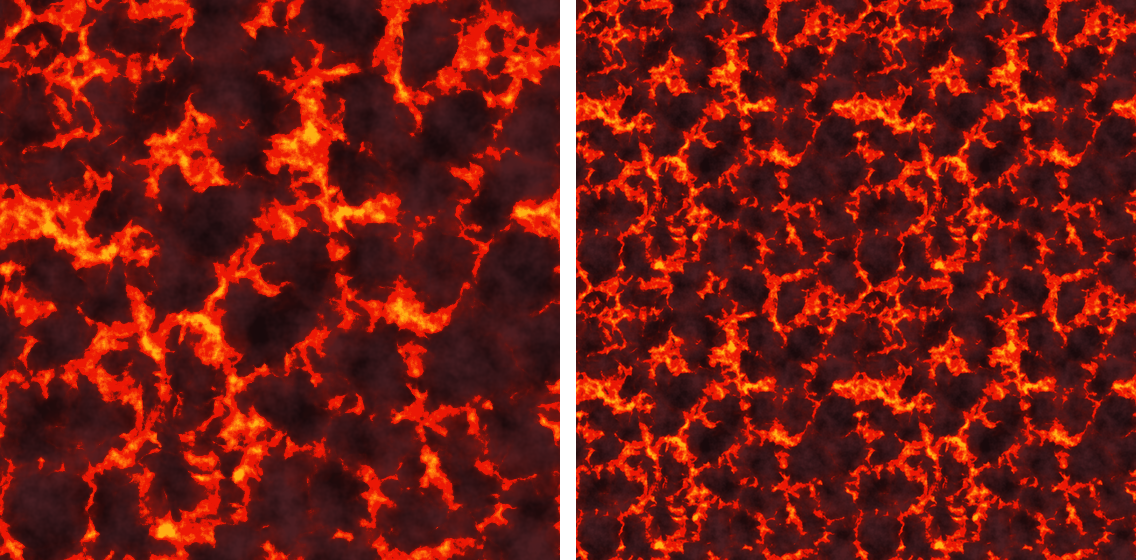
Left: one tile. Right: repeated 2 by 2.
Reproduce this texture procedurally as a WebGL 1 fragment shader.

```glsl
precision highp float;
// Cooling lava: dark smoky crust broken by scattered, spiky glowing cracks.
// Borders of large plates, thinned by borders of small shards and wrapping
// noise, give a depth below the crust edge that sets the colour. It tiles.

uniform vec2 u_resolution;

const float PLATES = 7.0;         // large crust plates across the canvas
const float SHARDS = 21.0;        // small pieces that split the cracks
const float PLATE_WEIGHT = 0.62;
const float SHARD_WEIGHT = 0.36;
const float SHARD_MEAN = 0.11;    // average depth the shards take away
const float JITTER = 0.9;         // irregularity of plates and shards
const float WARP_PERIOD = 10.0;
const float WARP_AMOUNT = 0.038;
const float PATCH_PERIOD = 6.0;   // where cracks open or close
const float PATCH_AMOUNT = 0.46;
const float GRAIN_PERIOD = 30.0;  // raggedness of crack edges
const float GRAIN_AMOUNT = 0.18;
const float SMOKE_PERIOD = 9.0;   // mottling of the crust
const float CRACK_WIDTH = 0.115;
const float EDGE_OUTER = -0.045;
const float EDGE_INNER = 0.02;
const float HALO_REACH = 0.24;    // wide faint light on the crust
const float RIM_REACH = 0.07;     // narrow light beside the melt

const vec3 CRUST_DARK = vec3(0.080, 0.035, 0.045);
const vec3 CRUST_LIGHT = vec3(0.270, 0.115, 0.135);
const vec3 EMBER = vec3(0.62, 0.07, 0.03);
const vec3 LAVA_RED = vec3(0.92, 0.09, 0.02);
const vec3 LAVA_ORANGE = vec3(0.99, 0.37, 0.04);
const vec3 LAVA_YELLOW = vec3(1.00, 0.68, 0.07);

// Two random values from 0 to 1 for a lattice point.
vec2 hash2(vec2 p) {
  vec3 q = fract(p.xyx * vec3(0.1031, 0.1030, 0.0973));
  q += dot(q, q.yzx + 33.33);
  return fract((q.xx + q.yz) * q.zy);
}

// Slope contribution of one wrapped lattice corner.
float corner(vec2 cell, vec2 offset, vec2 f, float period, float seed) {
  vec2 slope = hash2(mod(cell + offset, period) + seed) * 2.0 - 1.0;
  return dot(slope, f - offset);
}

// Signed gradient noise that wraps after "period" lattice cells.
float noise(vec2 p, float period, float seed) {
  vec2 i = floor(p);
  vec2 f = p - i;
  vec2 u = f * f * f * (f * (f * 6.0 - 15.0) + 10.0);
  float a = corner(i, vec2(0.0, 0.0), f, period, seed);
  float b = corner(i, vec2(1.0, 0.0), f, period, seed);
  float c = corner(i, vec2(0.0, 1.0), f, period, seed);
  float d = corner(i, vec2(1.0, 1.0), f, period, seed);
  return mix(mix(a, b, u.x), mix(c, d, u.x), u.y);
}

// Five wrapping octaves; gain sets the share of fine detail.
float fbm(vec2 uv, float period, float gain, float seed) {
  float sum = 0.0;
  float amplitude = 1.0;
  for (int octave = 0; octave < 5; octave++) {
    sum += amplitude * noise(uv * period, period, seed);
    amplitude *= gain;
    period *= 2.0;
    seed += 17.0;
  }
  return sum;
}

// Gap between the nearest and second nearest cell centre; 0 on borders.
float borderGap(vec2 uv, float cells, float seed) {
  vec2 p = uv * cells;
  vec2 cell = floor(p);
  float nearest = 8.0;
  float second = 8.0;
  for (int y = -1; y <= 1; y++) {
    for (int x = -1; x <= 1; x++) {
      vec2 id = cell + vec2(float(x), float(y));
      vec2 centre = id + 0.5 + JITTER * (hash2(mod(id, cells) + seed) - 0.5);
      float dist = length(centre - p);
      second = min(second, max(nearest, dist));
      nearest = min(nearest, dist);
    }
  }
  return second - nearest;
}

void main() {
  vec2 uv = gl_FragCoord.xy / u_resolution;

  // Broken cracks with pointed tips
  vec2 warp = vec2(fbm(uv, WARP_PERIOD, 0.5, 11.0),
                   fbm(uv, WARP_PERIOD, 0.5, 143.0));
  vec2 bent = uv + WARP_AMOUNT * warp;
  float opening = CRACK_WIDTH + PATCH_AMOUNT * fbm(bent, PATCH_PERIOD, 0.65, 211.0);
  float grain = fbm(uv, GRAIN_PERIOD, 0.6, 307.0);
  float base = opening - PLATE_WEIGHT * borderGap(bent, PLATES, 71.0);
  float depth = base - SHARD_WEIGHT * borderGap(bent, SHARDS, 503.0)
              + GRAIN_AMOUNT * grain;

  // Smoky crust lit by the nearby melt
  float smoke = fbm(uv, SMOKE_PERIOD, 0.65, 401.0);
  vec3 crust = mix(CRUST_DARK, CRUST_LIGHT, clamp(0.5 + smoke, 0.0, 1.0));
  float halo = exp(min(base - SHARD_MEAN, 0.0) / HALO_REACH);
  float rim = exp(min(depth, 0.0) / RIM_REACH);
  vec3 color = mix(crust, EMBER, min(0.42 * halo + 0.58 * rim, 1.0));

  // Melt, hotter towards the middle of wide cracks
  float heat = depth + 0.2 * grain;
  vec3 melt = mix(LAVA_RED, LAVA_ORANGE, smoothstep(0.06, 0.23, heat));
  melt = mix(melt, LAVA_YELLOW, smoothstep(0.20, 0.36, heat));
  color = mix(color, melt, smoothstep(EDGE_OUTER, EDGE_INNER, depth));

  gl_FragColor = vec4(color, 1.0);
}
```
